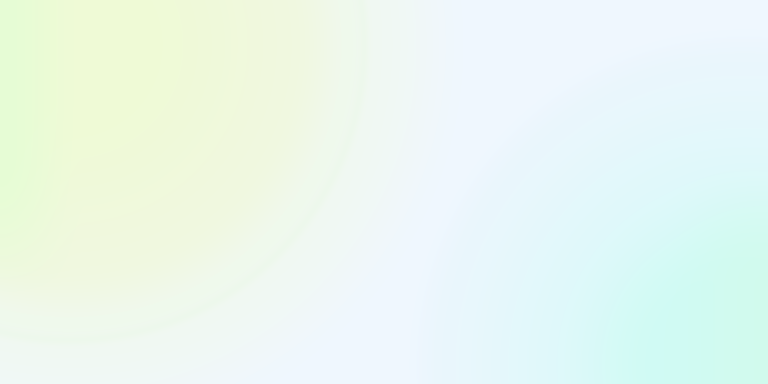
A WebGL 1 fragment shader for this background:

```glsl
precision highp float;
uniform vec2 u_resolution;

// Soft band around a circle of the given radius
float ring(float dist, float radius, float width) {
  float d = (dist - radius) / width;
  return exp(-d * d);
}

void main() {
  // Height is one unit, the right edge lies at aspect
  vec2 p = gl_FragCoord.xy / u_resolution.y;
  float aspect = u_resolution.x / u_resolution.y;
  vec3 color = vec3(0.938, 0.967, 0.998);

  // Lime glow at the upper left, greener along the left edge
  float limeDist = length(p - vec2(0.18, 0.883));
  vec3 lime = mix(vec3(0.937, 0.980, 0.838), vec3(0.942, 0.970, 0.885),
                  smoothstep(0.15, 0.74, limeDist));
  lime = mix(lime, vec3(0.900, 0.990, 0.835),
             (1.0 - smoothstep(0.0, 0.22, p.x)) * smoothstep(0.15, 0.6, p.y));
  vec3 paleLime = mix(vec3(0.943, 0.973, 0.948), color,
                      smoothstep(0.77, 1.08, limeDist));
  color = mix(lime, paleLime, smoothstep(0.58, 0.80, limeDist));

  // Faint double rim of the lime glow
  color = mix(color, vec3(0.935, 0.978, 0.922), 0.75 * ring(limeDist, 0.727, 0.025));
  color = mix(color, vec3(0.922, 0.970, 0.912), 0.6 * ring(limeDist, 0.768, 0.014));

  // Aqua glow at the lower right with a subtle outer step
  float aquaDist = length(p - vec2(aspect - 0.06, 0.05));
  vec3 aqua = mix(vec3(0.815, 0.982, 0.955), vec3(0.870, 0.975, 0.980),
                  smoothstep(0.22, 0.52, aquaDist));
  aqua = mix(aqua, vec3(0.916, 0.966, 0.988), smoothstep(0.42, 0.82, aquaDist));
  color = mix(color, aqua, 1.0 - smoothstep(0.78, 0.90, aquaDist));

  // Mint tint near the right edge
  float mint = smoothstep(aspect - 0.28, aspect, p.x) * (1.0 - smoothstep(0.25, 0.62, p.y));
  color = mix(color, vec3(0.822, 0.982, 0.922), 0.75 * mint);

  gl_FragColor = vec4(color, 1.0);
}
```
